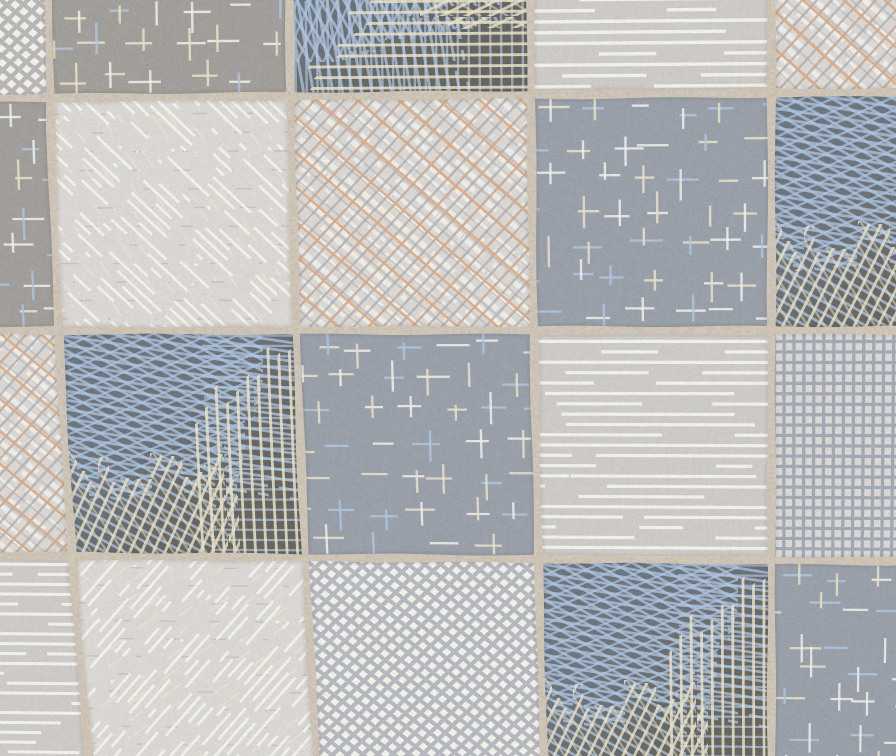
This pattern is drawn by a Shadertoy shader. Its source:

```glsl
#define GROUT_HALF 0.017
#define GROUT vec3(0.80, 0.765, 0.71)
#define LIGHT vec3(0.85, 0.84, 0.83)
#define WHITE vec3(0.94, 0.94, 0.92)
#define CREAM vec3(0.91, 0.88, 0.78)
#define BLUE vec3(0.68, 0.77, 0.88)
#define ORANGE vec3(0.86, 0.66, 0.50)
#define GREY vec3(0.68, 0.67, 0.67)
#define WARM_SLATE vec3(0.63, 0.62, 0.605)
#define COOL_SLATE vec3(0.60, 0.625, 0.66)
#define PITCH 0.045

// Tile kinds: 0 lattice, 1 crosses, 2 woven, 3 stripes, 4 plaid, 5 rain, 6 grid
const int LAYOUT[20] = int[20](0, 1, 2, 3, 4,  1, 5, 4, 1, 2,
                               4, 2, 1, 3, 6,  3, 5, 0, 2, 1);
float pixel; // size of one pixel in tile units

float hash(vec2 p) {
    return fract(sin(dot(p, vec2(127.1, 311.7))) * 43758.5);
}

float ink(float d) { return clamp(0.5 - d / pixel, 0.0, 1.0); }

vec2 turn(vec2 p, float deg) {
    float a = radians(deg), c = cos(a), s = sin(a);
    return vec2(c * p.x + s * p.y, c * p.y - s * p.x);
}

// Endless parallel lines
float hatch(vec2 p, float deg, float pitch, float halfW) {
    float y = turn(p, deg).y / pitch;
    return ink(abs(fract(y) - 0.5) * pitch - halfW);
}

// Parallel lines broken into strokes of random length
float dashes(vec2 p, float deg, float pitch, float len, float fill, float halfW) {
    vec2 q = turn(p, deg) / vec2(len, pitch);
    float row = floor(q.y);
    q.x += hash(vec2(row, 7.0));
    float reach = fill * hash(vec2(row, floor(q.x)));
    vec2 d = abs(fract(q) - 0.5) * vec2(len, pitch) - vec2(0.5 * len * reach, halfW);
    return ink(max(d.x, d.y));
}

vec3 threadColor(float h) { return h < 0.4 ? WHITE : h < 0.7 ? CREAM : BLUE; }

vec3 crosses(vec2 p, vec2 seed, vec3 base) {
    vec2 grid = vec2(5.5, 7.0), cell = floor(p * grid);
    for (int k = 0; k < 9; k++) {
        vec2 id = cell + vec2(k % 3, k / 3) - 1.0;
        vec2 key = id + seed * 17.0;
        vec2 jitter = vec2(hash(key), hash(key + 3.3)) - 0.5;
        vec2 c = (id + 0.5 + 0.45 * jitter + vec2(0.5 * mod(id.y, 2.0), 0.0)) / grid;
        vec2 d = p - c;
        vec2 slip = 0.05 * (vec2(hash(key + 5.1), hash(key + 8.7)) - 0.5);
        vec2 arm = 0.035 + 0.035 * vec2(hash(key + 1.9), hash(key + 6.4));
        float across = ink(max(abs(d.x - slip.x) - arm.x, abs(d.y) - 0.005));
        float down = ink(max(abs(d.y - slip.y) - arm.y, abs(d.x) - 0.005));
        across *= step(0.12, hash(key + 2.2));
        down *= step(0.15, hash(key + 4.8));
        base = mix(base, threadColor(hash(key + 9.2)), 0.85 * across);
        base = mix(base, threadColor(hash(key + 7.5)), 0.85 * down);
    }
    return base;
}

vec3 woven(vec2 p) {
    vec3 c = mix(vec3(0.43, 0.46, 0.49), vec3(0.40, 0.395, 0.37), smoothstep(0.6, 1.5, p.x + p.y));
    float ragged = 0.14 * (hash(floor(p.xx / PITCH)) - 0.5);
    float right = step(0.55, p.x) * step(0.89 - 0.9 * p.x + ragged, p.y);
    float low = step(0.6 + ragged, p.y) * step(p.x, 0.7 + 0.5 * ragged);
    float left = step(p.x + 0.25 * p.y, 0.85 + ragged);
    float top = step(p.y, 0.68 + ragged);
    c = mix(c, BLUE, 0.75 * left * hatch(p, 30.0, 0.042, 0.006));
    c = mix(c, BLUE, 0.75 * top * hatch(p, 9.0, 0.04, 0.006));
    c = mix(c, BLUE, 0.7 * left * top * hatch(p, -24.0, 0.05, 0.005));
    c = mix(c, BLUE, 0.7 * step(0.6, p.x) * hatch(p, 0.0, PITCH, 0.005));
    c = mix(c, CREAM, 0.8 * low * hatch(p, -64.0, PITCH, 0.006));
    c = mix(c, CREAM, 0.5 * low * hatch(p, 58.0, 0.06, 0.005));
    return mix(c, CREAM, 0.85 * right * hatch(p, 90.0, PITCH, 0.006));
}

vec3 plaid(vec2 p) {
    vec3 c = mix(LIGHT, WHITE, 0.8 * dashes(p, 42.0, PITCH, 0.13, 1.3, 0.011));
    c = mix(c, GREY, 0.75 * hatch(p, -47.0, PITCH, 0.005));
    c = mix(c, GREY, 0.5 * hatch(p + 0.02, 42.0, 0.06, 0.004));
    c = mix(c, ORANGE, 0.55 * hatch(p, -47.0, 3.0 * PITCH, 0.004));
    return mix(c, ORANGE, 0.9 * hatch(p, 42.0, 2.5 * PITCH, 0.005));
}

vec3 tileColor(int kind, vec2 p, vec2 id) {
    vec2 q = p + id * 0.37;
    float cool = smoothstep(1.2, 2.0, id.x + 0.3 * id.y);
    vec3 c = LIGHT;
    if (kind == 0) {
        float gaps = max(hatch(q, 40.0, PITCH, 0.009), hatch(q, -44.0, PITCH, 0.009));
        c = mix(WHITE, mix(GREY + 0.04, vec3(0.71, 0.72, 0.74), cool), gaps);
    } else if (kind == 1) {
        c = crosses(p, id, mix(WARM_SLATE, COOL_SLATE, cool));
    } else if (kind == 2) {
        c = woven(id.y < 0.5 ? p.yx : p);
    } else if (kind == 3) {
        c = mix(LIGHT - 0.05, WHITE, dashes(q, 0.0, PITCH, 0.8, 1.7, 0.007));
    } else if (kind == 4) {
        c = plaid(q);
    } else if (kind == 5) {
        float slope = id.y > 2.0 ? -48.0 : 45.0;
        c = mix(c, GREY, 0.5 * dashes(q, 0.0, 0.08, 0.2, 0.35, 0.003));
        c = mix(c, CREAM, 0.9 * dashes(q + 0.3, slope + 12.0, 0.06, 0.2, 0.6, 0.004));
        c = mix(c, WHITE, dashes(q, slope, 0.036, 0.28, 0.95, 0.006));
    } else {
        c = mix(c, vec3(0.59, 0.63, 0.68), 0.85 * max(hatch(q, 0.0, PITCH, 0.007), hatch(q, 90.0, 0.042, 0.007)));
    }
    return c + 0.025 * (hash(floor(p * 130.0) + id) - 0.5);
}

void mainImage(out vec4 fragColor, in vec2 fragCoord) {
    vec2 s = fragCoord / iResolution.xy;
    s.y = 1.0 - s.y;
    pixel = 3.77 / iResolution.x;

    // Wall seen at a slight angle: columns narrow toward the bottom
    float columnWidth = 0.269 - s.y * (0.004 + 0.011 * s.y);
    float rise = (s.y - 0.437) * 3.266;
    rise += 0.015 * rise * rise - 0.025 * (s.x - 0.5) * rise;
    vec2 wall = vec2(4.0 + (s.x - 0.861) / columnWidth, 2.0 + rise);
    vec2 id = clamp(floor(wall), vec2(0.0), vec2(4.0, 3.0));
    vec2 p = wall - id;

    // Tile face, soft edge shade and grout
    vec3 face = tileColor(LAYOUT[int(id.y) * 5 + int(id.x)], p, id);
    vec2 edge = 0.5 - abs(p - 0.5);
    float border = min(edge.x, edge.y) - GROUT_HALF + 0.003 * sin(dot(wall, vec2(9.0, 7.0)));
    face *= 1.0 - 0.06 * (1.0 - smoothstep(0.0, 0.02, border));
    vec3 grout = GROUT + 0.04 * (hash(floor(wall * 90.0)) - 0.5);
    fragColor = vec4(mix(face, grout, ink(border)), 1.0);
}
```
